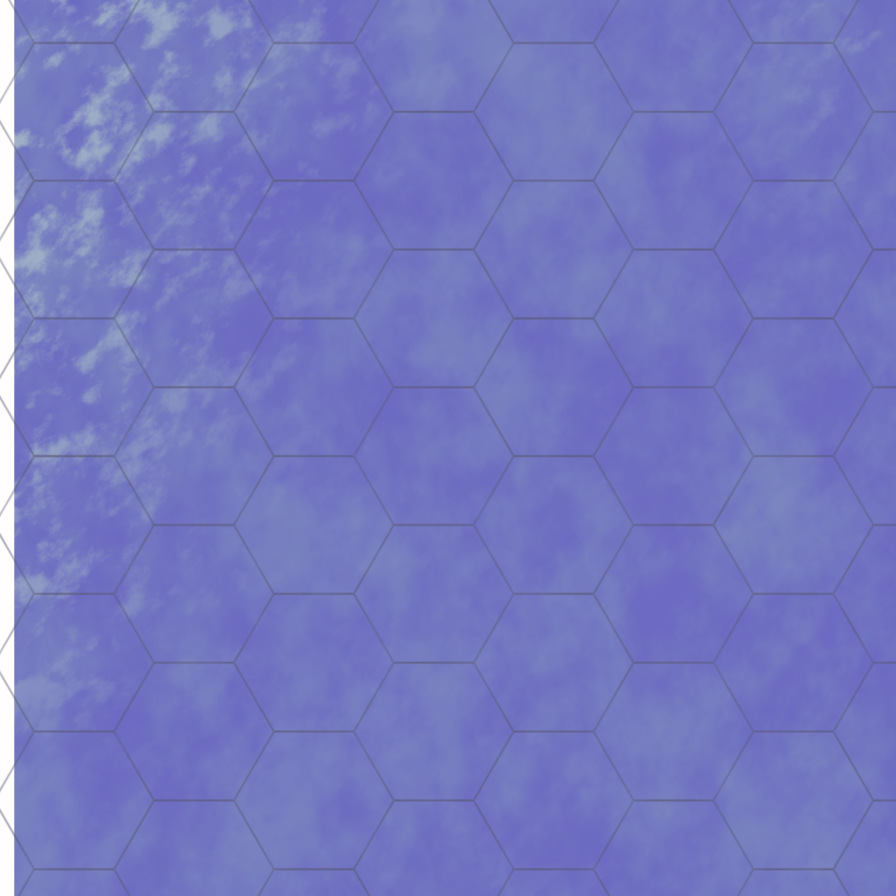
This pattern is drawn by a Shadertoy shader. Its source:

```glsl
// Worn violet-blue hexagonal tiles with thin grey joints and a bare white strip at the left.
#define COLUMN_STEP 0.1338            // distance between tile columns
#define ROW_STEP 0.1537               // tile height
#define TILE_ORIGIN vec2(0.0827, 0.5678)
#define JOINT_HALF_WIDTH 0.0011
#define JOINT_SOFTNESS 0.0013
#define STRIP_WIDTH 0.0160
#define DEEP_BLUE vec3(0.422, 0.415, 0.760)
#define DUSTY_BLUE vec3(0.472, 0.508, 0.750)
#define PALE_WEAR vec3(0.620, 0.690, 0.775)
#define JOINT_GREY vec3(0.340, 0.345, 0.450)
#define STRIP_WHITE vec3(1.000, 0.992, 0.992)
#define TILE_VARIATION 0.16

float hash(vec2 p) {
    vec3 h = fract(p.xyx * 0.1031);
    h += dot(h, h.yzx + 33.33);
    return fract((h.x + h.y) * h.z);
}

float valueNoise(vec2 p) {
    vec2 cell = floor(p), f = fract(p);
    f = f * f * (3.0 - 2.0 * f);
    float low = mix(hash(cell), hash(cell + vec2(1, 0)), f.x);
    float high = mix(hash(cell + vec2(0, 1)), hash(cell + vec2(1, 1)), f.x);
    return mix(low, high, f.y);
}

float fbm(vec2 p) {
    float sum = 0.0, amplitude = 0.5;
    for (int i = 0; i < 5; i++) {
        sum += amplitude * valueNoise(p);
        p = mat2(1.6, 1.2, -1.2, 1.6) * p + 17.3;
        amplitude *= 0.55;
    }
    return sum / 1.055;
}

// Returns distance to the nearest joint (x), joint steepness (y) and tile index (zw).
vec4 hexTile(vec2 uv) {
    vec2 period = vec2(sqrt(3.0), 1.0);
    vec2 q = (uv - TILE_ORIGIN) / vec2(COLUMN_STEP / (0.5 * period.x), ROW_STEP);
    vec2 a = mod(q + 0.5 * period, period) - 0.5 * period;
    vec2 b = mod(q, period) - 0.5 * period;
    vec2 local = dot(a, a) < dot(b, b) ? a : b;
    vec2 index = floor((q - local) / (0.5 * period) + 0.5);
    vec2 m = abs(local);
    float slanted = dot(m, vec2(0.5 * period.x, 0.5));
    float reach = max(m.y, slanted);
    return vec4((0.5 - reach) * ROW_STEP, step(m.y, slanted), index);
}

// Cloudy glaze, with pale wear gathered at the upper left.
vec3 glaze(vec2 uv, vec2 tileIndex) {
    float cloud = fbm(uv * vec2(11.0, 8.0) + 4.7);
    float mottle = fbm(uv * vec2(38.0, 30.0) + 21.0);
    float tone = smoothstep(0.25, 0.80, 0.6 * cloud + 0.4 * mottle);
    tone += TILE_VARIATION * (hash(tileIndex + 50.0) - 0.5);

    float exposure = smoothstep(0.60, 0.02, uv.x + 0.38 * (1.0 - uv.y));
    exposure *= smoothstep(0.12, 0.30, uv.y);
    float corner = 0.35 * smoothstep(0.75, 1.0, uv.x) * smoothstep(0.7, 1.0, uv.y);
    vec2 diagonal = vec2(uv.x + uv.y, uv.y - uv.x);
    float streak = fbm(diagonal * vec2(13.0, 22.0) + 8.0);
    float fleck = fbm(diagonal * vec2(32.0, 46.0) + 3.0);
    float wear = smoothstep(0.47, 0.72, 0.55 * streak + 0.45 * fleck);
    wear *= max(exposure, corner) + 0.08;

    vec3 colour = mix(DEEP_BLUE, DUSTY_BLUE, clamp(tone + 0.25 * exposure * streak, 0.0, 1.0));
    return mix(colour, PALE_WEAR, clamp(wear, 0.0, 1.0));
}

void mainImage(out vec4 fragColor, in vec2 fragCoord) {
    vec2 uv = fragCoord / iResolution.y;
    float pixel = 1.0 / iResolution.y;
    vec4 tile = hexTile(uv);

    // Tiles beside the bare strip
    float covered = smoothstep(-0.5 * pixel, 0.5 * pixel, uv.x - STRIP_WIDTH);
    vec3 colour = mix(STRIP_WHITE, glaze(uv, tile.zw), covered);

    // Joints, fainter on the slanted sides
    float soft = max(JOINT_SOFTNESS, 0.7 * pixel);
    float joint = 1.0 - smoothstep(JOINT_HALF_WIDTH - soft, JOINT_HALF_WIDTH + soft, tile.x);
    float strength = mix(0.62, 0.45, tile.y) * (0.8 + 0.4 * valueNoise(uv * 30.0));
    colour = mix(colour, JOINT_GREY, joint * strength);

    fragColor = vec4(colour, 1.0);
}
```
